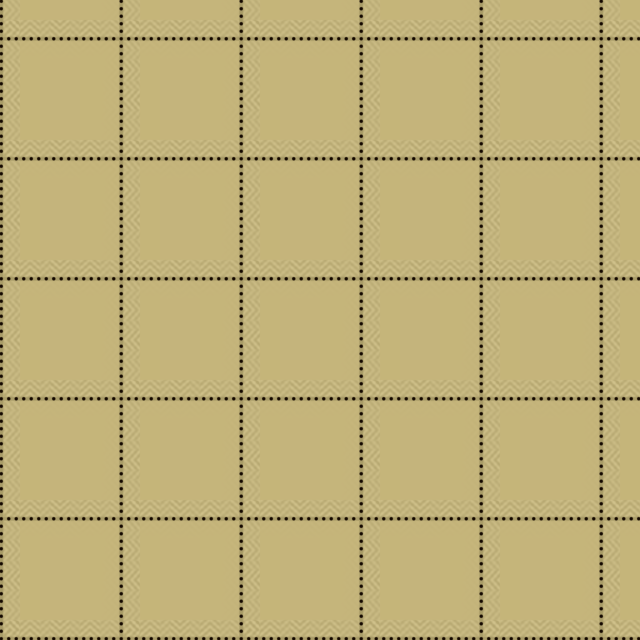
Write a WebGL 2 fragment shader that draws this pattern.

```glsl
#version 300 es
precision highp float;
// Tan cloth with a square grid of dark dotted lines, 16 dots per cell side.
// Dots come from distances to a folded lattice; a band of faint chevron
// ripples follows one side of every line, varied per small block by a hash.

uniform vec2 u_resolution;
out vec4 outColor;

const float UNITS = 256.0;      // lattice units across the canvas
const float CELL = 48.0;        // grid spacing
const float DOT_PITCH = 3.0;    // spacing of dots along a line
const float BLOCK = 8.0;        // ripple block and band width
const float LINE_OFFSET = 0.5;  // centre of the first line
const float TAU = 6.2831853;

const vec3 TAN = vec3(0.772, 0.708, 0.480);
const vec3 BAND_TAN = vec3(0.762, 0.704, 0.490);
const vec3 LINE_BROWN = vec3(0.63, 0.58, 0.38);
const vec3 DOT_DARK = vec3(0.08, 0.03, 0.00);

float hash(vec2 p) {
    vec3 q = fract(vec3(p.xyx) * 0.1031);
    q += dot(q, q.yzx + 33.33);
    return fract((q.x + q.y) * q.z);
}

// Distance to the nearest multiple of a period
vec2 foldDistance(vec2 p, float period) {
    return abs(mod(p + 0.5 * period, period) - 0.5 * period);
}

// Strong in the band after a line, faint in the block before the next one
float bandWeight(float across, float soft) {
    float after = 1.0 - smoothstep(BLOCK - soft, BLOCK + soft, across);
    float before = smoothstep(CELL - BLOCK, CELL, across);
    return after + 0.2 * before;
}

// Fine chevrons that reverse direction in the middle of each block
float chevrons(float across, float along, float seed) {
    float folded = abs(mod(along, BLOCK) - 0.5 * BLOCK);
    float block = floor(along / BLOCK);
    float strength = mix(0.65, 1.15, hash(vec2(block, seed)));
    float diagonal = cos(TAU * (folded / DOT_PITCH + across * 0.36));
    float beads = cos(TAU * along / DOT_PITCH) * cos(TAU * across * 0.4);
    return strength * (0.65 * diagonal + 0.35 * beads);
}

// Coverage of one round dot
float dotMask(vec2 offset, float soft) {
    return 1.0 - smoothstep(0.67 - soft, 0.67 + soft, length(offset));
}

void main() {
    float side = min(u_resolution.x, u_resolution.y);
    vec2 p = gl_FragCoord.xy / side * UNITS;
    vec2 cell = mod(p, CELL);
    float soft = max(0.34, 0.6 * UNITS / side);

    // Cloth: almost flat, with a slight tint change per tile
    float tint = hash(floor(cell / (2.0 * BLOCK)) + 5.0) - 0.5;
    vec3 color = TAN + tint * vec3(0.006, 0.002, -0.012);

    // Ripples beside the vertical and the horizontal lines
    float bandX = bandWeight(cell.x, soft);
    float bandY = bandWeight(cell.y, soft);
    float ripple = bandX * chevrons(cell.x, cell.y, 1.0)
                 + bandY * chevrons(cell.y, cell.x, 2.0);
    color = mix(color, BAND_TAN, min(max(bandX, bandY), 1.0));
    color += 0.042 * clamp(ripple, -1.2, 1.2);

    // Soft brown thread under the dots
    vec2 lineDist = foldDistance(p - LINE_OFFSET, CELL);
    float nearest = min(lineDist.x, lineDist.y);
    float thread = 1.0 - smoothstep(0.4, 1.2, nearest);
    color = mix(color, LINE_BROWN, 0.75 * thread);

    // Dark dots on both sets of lines, shared at the crossings
    vec2 dotDist = foldDistance(p - LINE_OFFSET, DOT_PITCH);
    float dots = max(dotMask(vec2(lineDist.x, dotDist.y), soft),
                     dotMask(vec2(dotDist.x, lineDist.y), soft));
    color = mix(color, DOT_DARK, dots);

    outColor = vec4(color, 1.0);
}
```
